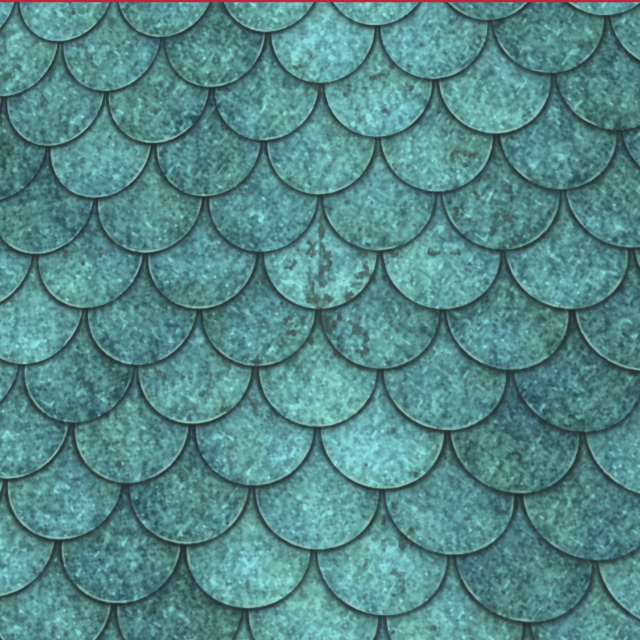
This texture is drawn by a WebGL 2 fragment shader. Its source:

```glsl
#version 300 es
precision highp float;

uniform vec2 u_resolution;
out vec4 fragColor;

const vec3 DEEP_TEAL = vec3(0.20, 0.36, 0.375);
const vec3 PALE_TEAL = vec3(0.49, 0.79, 0.775);
const vec3 GAP_DARK = vec3(0.13, 0.17, 0.18);
const vec3 RIM_LIGHT = vec3(0.62, 0.79, 0.72);
const vec3 RUST = vec3(0.22, 0.26, 0.24);
const vec3 EDGE_RED = vec3(0.76, 0.14, 0.24);
const float COLUMN_PITCH = 0.1901;
const float ROW_PITCH = 0.0910;

float hash(vec2 p) {
    return fract(sin(dot(p, vec2(127.1, 311.7))) * 43758.5453);
}

float noise(vec2 p) {
    vec2 i = floor(p), f = fract(p);
    f = f * f * (3.0 - 2.0 * f);
    float low = mix(hash(i), hash(i + vec2(1, 0)), f.x);
    float high = mix(hash(i + vec2(0, 1)), hash(i + vec2(1, 1)), f.x);
    return mix(low, high, f.y);
}

float fbm(vec2 p) {
    float sum = 0.0, weight = 0.5;
    for (int i = 0; i < 3; i++) {
        sum += weight * noise(p);
        p = p * 2.03 + 17.3;
        weight *= 0.5;
    }
    return sum / 0.875;
}

float bump(float x, float width) {
    return exp(-x * x / (width * width));
}

// Canvas position to (column, row), with scales growing toward the lower right
vec2 roofCoords(vec2 uv, vec2 center) {
    const float growX = -0.020, widthGrowY = 0.023, heightGrowY = 0.008, lean = 0.0013;
    vec2 q = uv - center;
    mat2 system = mat2(COLUMN_PITCH - growX * q.x, -growX * q.y,
                       lean - widthGrowY * q.x, ROW_PITCH - heightGrowY * q.y);
    return inverse(system) * q;
}

// Nearest scale of a row, staggered by half a column
vec2 scaleId(vec2 roof, float row) {
    float stagger = 0.5 * mod(row, 2.0);
    return vec2(round(roof.x - stagger) + stagger, row);
}

// Round below its centre, straight above; measured in row heights
float scaleDistance(vec2 roof, vec2 id) {
    vec2 p = (roof - id) * vec2(COLUMN_PITCH / ROW_PITCH, 1.0) - vec2(0.0, 1.0);
    p -= 0.03 * (vec2(hash(id + 3.1), hash(id + 8.7)) - 0.5);
    return length(vec2(p.x, min(p.y, 0.0))) - 1.0;
}

// Brightness of the patina before per-scale changes
float patinaTone(vec2 uv, float glow) {
    vec2 turned = mat2(0.82, 0.57, -0.57, 0.82) * uv;
    float grain = noise(uv * vec2(155.0, 120.0)) - 0.5;
    float fineGrain = noise(turned * 230.0 + 40.0) - 0.5;
    float speckle = smoothstep(0.72, 0.95, noise(turned * 125.0 + 90.0));
    float streaks = noise(uv * vec2(75.0, 24.0) + 63.0) - 0.5;
    float clouds = fbm(uv * 4.0 + 2.0) - 0.5;
    return 0.36 + 0.50 * grain + 0.52 * fineGrain + 0.42 * speckle
         + 0.14 * streaks + 0.40 * clouds + 0.38 * glow;
}

vec3 scaleColor(vec2 uv, vec2 id, float tone) {
    float mottle = fbm(uv * 20.0 + id * 7.3) - 0.5;
    float own = hash(id + 21.0) - 0.5;
    vec3 color = mix(DEEP_TEAL, PALE_TEAL, clamp(tone + 0.40 * mottle + 0.34 * own, -0.10, 1.25));
    float hue = noise(uv * 17.0 + id * 3.0) - 0.5;
    return color + hue * vec3(-0.02, -0.01, 0.05);
}

void main() {
    vec2 uv = gl_FragCoord.xy / u_resolution;
    vec2 roof = roofCoords(uv, vec2(0.4974, 0.5169));
    float pixel = 1.0 / (min(u_resolution.x, u_resolution.y) * ROW_PITCH);
    float glow = bump(uv.x - 0.53, 0.16) * (0.7 + 0.4 * uv.y) + 0.35 * bump(length(uv - vec2(0.0, 0.9)), 0.15);
    float tone = patinaTone(uv, glow);
    float wear = noise(uv * 38.0 + 5.0);

    // Upper rows overlap lower rows and cast a shadow on them
    vec3 color = GAP_DARK;
    for (int i = -1; i <= 1; i++) {
        vec2 id = scaleId(roof, floor(roof.y) + float(i));
        float d = scaleDistance(roof, id);
        float outside = max(d, 0.0);
        float shadow = 0.62 * bump(outside, 0.06) + 0.36 * exp(-outside / 0.20);
        color = mix(color, GAP_DARK, shadow * (0.75 + 0.25 * wear));

        // Worn, broken light rim just inside a thin dark edge
        float belly = 0.14 * smoothstep(0.0, -0.35, d);
        vec3 face = scaleColor(uv, id, tone + belly);
        float rim = bump(d + 0.035, 0.020);
        face = mix(face, RIM_LIGHT, rim * 0.75 * smoothstep(0.25, 0.9, wear));
        face = mix(face, GAP_DARK, 0.55 * smoothstep(-0.025, 0.0, d));
        color = mix(color, face, 1.0 - smoothstep(-pixel, pixel, d));
    }

    // Sparse rust specks, gathered along the middle
    float cluster = noise(uv * 8.0 + 31.0) - 0.5;
    float stain = fbm(uv * vec2(70.0, 58.0) + 12.0) + 0.30 * cluster
                + 0.05 * glow + 0.14 * bump(length(uv - vec2(0.53, 0.51)), 0.06);
    color = mix(color, RUST, 0.65 * smoothstep(0.74, 0.96, stain));

    // Thin red strip along the top edge
    float strip = smoothstep(-0.001, 0.001, uv.y - 0.9965);
    color = mix(color, EDGE_RED, strip);

    fragColor = vec4(clamp(color, 0.0, 1.0), 1.0);
}
```
